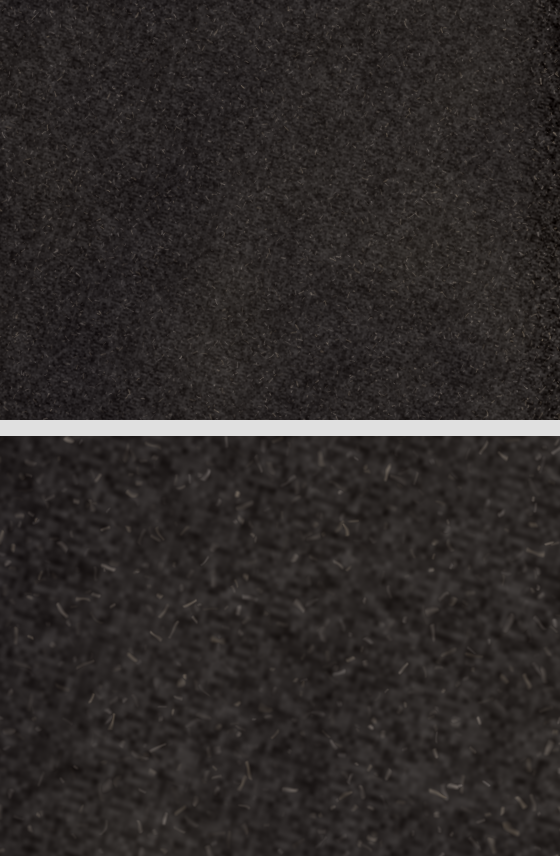
Top, the full canvas; bottom, a detail of the centre.
Write a WebGL 1 fragment shader that draws this texture.

```glsl
precision highp float;

uniform vec2 u_resolution;

// Lengths are in canvas heights
const vec3 WARM_BASE = vec3(0.163, 0.146, 0.135);
const vec3 COOL_BASE = vec3(0.153, 0.138, 0.144);
const vec3 TAN_FIBRE = vec3(1.12, 1.00, 0.80);
const vec3 GREY_FIBRE = vec3(1.02, 0.98, 0.96);
const float FINE_SCALE = 210.0;
const float GRAIN_SCALE = 115.0;
const float CLUMP_SCALE = 38.0;
const float PATCH_SCALE = 13.0;
const float CLOUD_SCALE = 3.5;
const float FINE_CONTRAST = 0.095;
const float GRAIN_CONTRAST = 0.078;
const float CLUMP_CONTRAST = 0.030;
const float PATCH_CONTRAST = 0.020;
const float CLOUD_CONTRAST = 0.026;
const float SIDE_LIGHT = 0.016;
const int FIBRE_LAYERS = 4;
const float FIBRE_CELLS = 52.0;
const float FIBRE_MIN = 0.0006;
const float FIBRE_MAX = 0.0062;
const float FIBRE_WIDTH = 0.0016;
const float FIBRE_BEND = 0.0032;
const float FIBRE_GLOW = 0.150;
const float EDGE_START = 0.92;
const float EDGE_SHADE = 0.042;
const float PI = 3.14159265;

float hash(vec2 p) {
  return fract(sin(dot(p, vec2(127.1, 311.7))) * 43758.5453);
}

float valueNoise(vec2 p) {
  vec2 cell = floor(p);
  vec2 f = fract(p);
  f = f * f * (3.0 - 2.0 * f);
  float low = mix(hash(cell), hash(cell + vec2(1.0, 0.0)), f.x);
  float high = mix(hash(cell + vec2(0.0, 1.0)), hash(cell + 1.0), f.x);
  return mix(low, high, f.y);
}

// Noise centred on zero, turned to hide its lattice
float grain(vec2 p, float scale, float angle) {
  float c = cos(angle);
  float s = sin(angle);
  return valueNoise(mat2(c, s, -s, c) * p * scale + scale) - 0.5;
}

float segmentDistance(vec2 p, vec2 direction, float halfLength) {
  float along = clamp(dot(p, direction), -halfLength, halfLength);
  return length(p - direction * along);
}

// One layer of short, randomly turned fibres, most of them faint
vec3 fibreLayer(vec2 p, float seed, float pixel) {
  vec2 q = p * FIBRE_CELLS + seed * 0.37;
  vec2 home = floor(q);
  vec3 light = vec3(0.0);
  for (int y = -1; y <= 1; y++) {
    for (int x = -1; x <= 1; x++) {
      vec2 cell = home + vec2(float(x), float(y));
      vec2 key = cell + seed * 17.0;
      vec2 centre = cell + vec2(hash(key), hash(key + 41.3));
      float angle = PI * hash(key + 83.7);
      float size = hash(key + 12.9);
      float glow = hash(key + 57.1);
      float halfLength = mix(FIBRE_MIN, FIBRE_MAX, size * size);
      float width = FIBRE_WIDTH * mix(0.7, 1.3, hash(key + 71.9));
      vec2 offset = (q - centre) / FIBRE_CELLS;
      float d = segmentDistance(offset, vec2(cos(angle), sin(angle)), halfLength);
      float cover = 1.0 - smoothstep(0.2 * width - 0.5 * pixel, 1.5 * width + 0.5 * pixel, d);
      vec3 tint = mix(GREY_FIBRE, TAN_FIBRE, hash(key + 29.4));
      light = max(light, tint * cover * glow * glow * glow * glow);
    }
  }
  return light;
}

void main() {
  vec2 p = gl_FragCoord.xy / u_resolution.y;
  float across = gl_FragCoord.x / u_resolution.x;
  float pixel = 1.0 / u_resolution.y;

  // Cloudy base drifting between cool and warm black
  float cloud = grain(p, CLOUD_SCALE, 0.4) + 0.6 * grain(p, CLOUD_SCALE * 2.1, 1.1);
  float warmth = clamp(0.42 + cloud * 0.6 + 0.25 * across, 0.0, 1.0);
  vec3 color = mix(COOL_BASE, WARM_BASE, warmth);
  color += SIDE_LIGHT * (across - 0.5);

  // Matted grain
  float clump = grain(p, CLUMP_SCALE, 0.7);
  float tone = FINE_CONTRAST * grain(p, FINE_SCALE, 0.3);
  tone += GRAIN_CONTRAST * grain(p, GRAIN_SCALE, 0.9);
  tone += CLUMP_CONTRAST * clump + CLOUD_CONTRAST * cloud;
  tone += PATCH_CONTRAST * grain(p, PATCH_SCALE, 0.5);

  // Worn right edge: darker ground with stronger grain
  float ragged = across + 0.05 * cloud + 0.03 * clump;
  float edge = smoothstep(EDGE_START, 1.0, ragged);
  color += tone * (1.0 + 0.6 * edge) - EDGE_SHADE * edge;

  // Scattered pale fibres, bent and broken by the mat
  vec2 bend = FIBRE_BEND * vec2(grain(p, 130.0, 0.2), grain(p, 140.0, 1.3));
  float breakup = 1.0 + 0.9 * grain(p, 170.0, 0.6);
  vec3 fibres = vec3(0.0);
  for (int i = 0; i < FIBRE_LAYERS; i++) {
    fibres = max(fibres, fibreLayer(p + bend, float(i) + 1.0, pixel));
  }
  color += fibres * FIBRE_GLOW * breakup * (1.0 + 0.8 * clump + 0.7 * edge);

  gl_FragColor = vec4(max(color, 0.0), 1.0);
}
```
